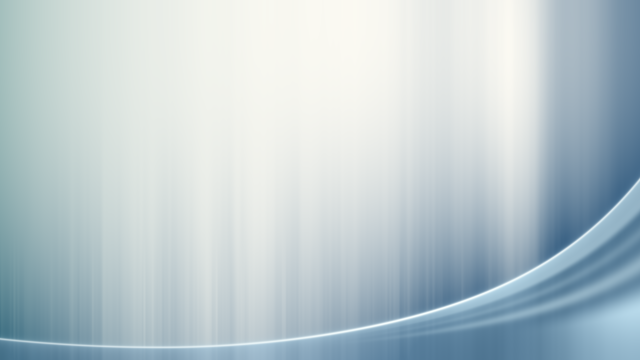
Write a Shadertoy shader that draws this background.

```glsl
// Soft cream light behind blurred vertical streaks, over a sweeping bright arc.
// A light level is shaped by falloffs and column noise, then mapped to colour;
// the ribbons under the arc share one depth coordinate that widens to the right.

const vec3 DEEP_BLUE   = vec3(0.25, 0.40, 0.53);
const vec3 CREAM       = vec3(1.00, 0.99, 0.96);
const vec3 TEAL_SHIFT  = vec3(0.00, 0.042, -0.015);
const vec3 RIBBON_DARK = vec3(0.32, 0.47, 0.58);
const vec3 RIBBON_PALE = vec3(0.72, 0.83, 0.88);
const vec3 GLOW        = vec3(0.78, 0.91, 0.97);
const vec3 ARC_WHITE   = vec3(0.97, 1.00, 1.00);
const vec2 ARC_LOW     = vec2(0.25, 0.035);  // lowest point of the arc
const float ARC_WIDTH  = 0.0036;
const float STREAKS    = 0.15;               // contrast of the columns

float hash(float n) {
    n = fract(n * 0.1031);
    n *= n + 33.33;
    return fract(n * (n + n));
}

float noise(float x) {
    float i = floor(x), f = fract(x);
    return mix(hash(i), hash(i + 1.0), f * f * (3.0 - 2.0 * f));
}

float bell(float x, float width) {
    x /= width;
    return exp(-x * x);
}

// Height of the arc, and its slope
vec2 arc(float u) {
    float k = u < ARC_LOW.x ? 0.85 : 1.0;
    float d = (u - ARC_LOW.x) * k, d2 = d * d;
    return vec2(ARC_LOW.y + 0.52 * d2 + 0.98 * d2 * d2 * d2,
                k * (1.04 * d + 5.88 * d2 * d2 * d));
}

// Zero-mean columns, summed over finer and finer widths
float columns(float u) {
    float sum = 0.0, amp = 0.5, freq = 22.0;
    for (int i = 0; i < 4; i++) {
        sum += amp * (noise(u * freq + 17.0 * float(i)) - 0.5);
        freq *= 2.1;
        amp *= 0.62;
    }
    return sum;
}

vec3 backdrop(vec2 p) {
    float low = 1.0 - p.y;

    // Broad light: dim sides, shade rising from below
    float light = 1.0 - 0.36 * exp(-p.x / 0.17);
    light -= 0.60 * smoothstep(0.74, 1.04, p.x);
    light -= 0.08 * bell(p.x - 0.69, 0.075);
    float shade = 0.28 + 0.20 * bell(p.x, 0.18) + 0.90 * smoothstep(0.35, 0.90, p.x);
    light -= shade * pow(low, 2.6);

    // Tall pale columns with a crisp right edge
    float pale = smoothstep(0.74, 0.80, p.x) * (1.0 - smoothstep(0.835, 0.86, p.x));
    light += (0.03 + 0.10 * low) * pale;
    light -= 0.05 * bell(p.x - 0.870, 0.018);
    light += 0.04 * bell(p.x - 0.930, 0.018);
    light += 0.05 * low * low * smoothstep(0.145, 0.165, p.x) * bell(p.x - 0.16, 0.12);

    // Blurred streaks, and fine fibres near the floor
    float reach = 0.12 + smoothstep(0.25, 0.85, low) + 0.35 * smoothstep(0.5, 0.75, p.x);
    light += STREAKS * reach * columns(p.x) * smoothstep(0.0, 0.18, p.x);
    float fibre = noise(p.x * 310.0) * noise(p.x * 90.0 + 5.0) - 0.25;
    light += 0.06 * fibre * smoothstep(0.60, 0.90, low);

    float t = (clamp(light, 0.22, 1.0) - 0.25) / 0.75;
    return mix(DEEP_BLUE, CREAM, t) + TEAL_SHIFT * exp(-p.x / 0.15);
}

vec3 ribbons(vec2 p, float depth, vec3 behind) {
    float q = depth / (0.238 * exp(4.4 * (p.x - 1.0)));
    float right = smoothstep(0.50, 0.90, p.x);

    // Floor colour, paler through the middle
    vec3 col = mix(RIBBON_DARK, behind, 0.45 * (1.0 - right));
    col += 0.10 * bell(p.x - 0.42, 0.22) + 0.25 * columns(p.x) * 0.3;

    // Translucent band, then narrower sheens
    float sheen = 0.62 * (1.0 - smoothstep(0.24, 0.46, q));
    sheen += 0.22 * bell(q - 0.34, 0.06);
    sheen += 0.28 * bell(q - 0.64, 0.09);
    sheen += 0.62 * bell(q - 1.0, 0.13);
    col = mix(col, RIBBON_PALE, min(sheen, 1.0) * right);

    // Corner light and the soft bloom below the arc
    float corner = smoothstep(1.10, 1.55, q) * smoothstep(0.78, 0.99, p.x);
    col = mix(col, GLOW, corner * (0.50 + 0.42 * bell(p.y - 0.18, 0.12)));
    float bloom = bell(p.x - 0.77, 0.11) * exp(-depth / 0.055);
    return mix(col, GLOW, 0.60 * bloom);
}

void mainImage(out vec4 fragColor, in vec2 fragCoord) {
    vec2 p = fragCoord / iResolution.xy;
    float aspect = iResolution.x / iResolution.y;
    float pixel = 1.0 / iResolution.y;

    vec2 a = arc(p.x);
    float rise = p.y - a.x;
    float dist = rise / length(vec2(1.0, a.y / aspect));

    vec3 col = backdrop(p);
    vec3 under = ribbons(p, max(-rise, 0.0), col);
    col = mix(under, col, smoothstep(-pixel, pixel, dist));

    // Arc: halo, then core, strongest right of centre
    float power = 0.55 + 0.45 * bell(p.x - 0.66, 0.30);
    float halo = exp(-abs(dist) / (dist < 0.0 ? 0.016 : 0.007));
    col = mix(col, GLOW, 0.50 * power * halo);
    float width = max(ARC_WIDTH * (0.6 + 0.5 * power), 0.8 * pixel);
    col = mix(col, ARC_WHITE, power * bell(dist, width));

    fragColor = vec4(clamp(col, 0.0, 1.0), 1.0);
}
```
